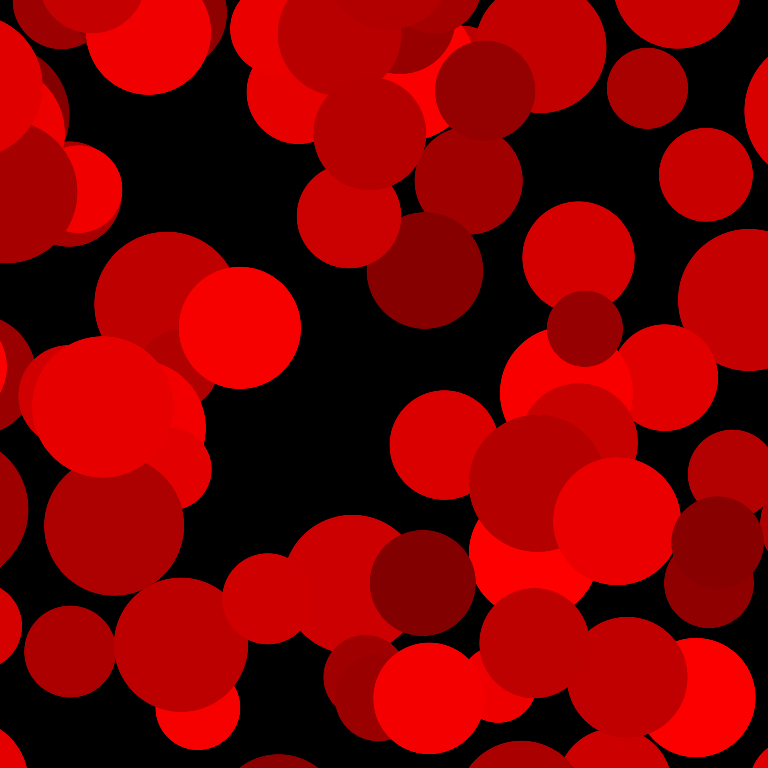
A WebGL 2 fragment shader for this pattern:

```glsl
#version 300 es
precision highp float;
// Flat red discs of varied size and shade, scattered and overlapping on black.

uniform vec2 u_resolution;
out vec4 outColor;

const int   DISC_COUNT   = 82;
const uint  SEED         = 17u;
const float MIN_RADIUS   = 0.049;
const float MAX_RADIUS   = 0.096;
const float MARGIN       = 0.1;    // centres may lie this far off the canvas
const float MIN_RED      = 0.5;
const float MAX_RED      = 1.0;
const float SHADE_BIAS   = 0.85;   // below 1 favours brighter discs
const float EDGE_PIXELS  = 0.8;    // width of the smoothed rim
const float RADIUS_STEP  = 0.75488;
const float SHADE_STEP   = 0.61803;
const vec3  BACKGROUND   = vec3(0.0);

// PCG integer hash
uint pcg(uint n) {
    uint state = n * 747796405u + 2891336453u;
    uint word = ((state >> ((state >> 28u) + 4u)) ^ state) * 277803737u;
    return (word >> 22u) ^ word;
}

float random(uint n) {
    return float(pcg(n) >> 8u) / 16777216.0;
}

// Random centre on the canvas plus its margin
vec2 discCentre(int index, vec2 extent) {
    uint key = pcg(uint(index) + SEED * 1000u);
    vec2 unit = vec2(random(key), random(key ^ 0x9E37u));
    return mix(vec2(-MARGIN), extent + MARGIN, unit);
}

void main() {
    float scale = min(u_resolution.x, u_resolution.y);
    vec2 position = gl_FragCoord.xy / scale;
    vec2 extent = u_resolution / scale;
    float halfEdge = 0.5 * EDGE_PIXELS / scale;

    // Paint the discs from back to front
    vec3 color = BACKGROUND;
    for (int i = 0; i < DISC_COUNT; i++) {
        // Golden-type steps spread sizes and shades evenly over their ranges
        float index = float(i) + 0.5;
        float radius = mix(MIN_RADIUS, MAX_RADIUS, fract(index * RADIUS_STEP));
        float shade = pow(fract(index * SHADE_STEP), SHADE_BIAS);
        vec3 discColor = vec3(mix(MIN_RED, MAX_RED, shade), 0.0, 0.0);

        float rim = length(position - discCentre(i, extent)) - radius;
        float coverage = 1.0 - smoothstep(-halfEdge, halfEdge, rim);
        color = mix(color, discColor, coverage);
    }

    outColor = vec4(color, 1.0);
}
```
